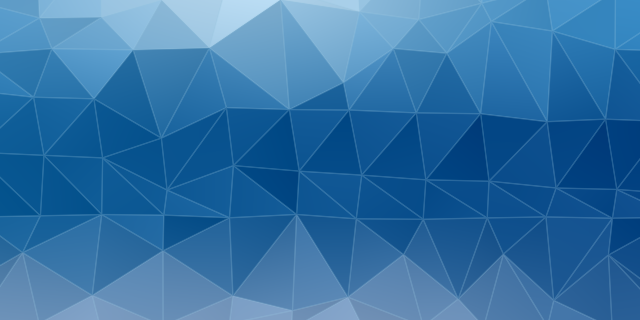
This background is drawn by a WebGL 1 fragment shader. Its source:

```glsl
precision highp float;
uniform vec2 u_resolution;

// Mesh layout, in canvas heights
const vec2 CELL = vec2(0.2, 0.172);
const float BASE_Y = -0.02;
const float JITTER = 0.12;

// Line and facet look
const float LINE_WIDTH = 0.0008;
const float LINE_ALPHA = 0.24;
const float FACET_CONTRAST = 0.055;
const float FACET_SLOPE = 0.28;

// Palette
const vec3 MID_BLUE = vec3(0.05, 0.36, 0.59);
const vec3 DEEP_BLUE = vec3(0.02, 0.27, 0.52);
const vec3 SKY_BLUE = vec3(0.14, 0.48, 0.72);
const vec3 PALE_GLOW = vec3(0.72, 0.84, 0.92);
const vec3 HAZE = vec3(0.55, 0.65, 0.78);
const vec3 LINE_COLOR = vec3(0.60, 0.78, 0.88);
const float GLOW_X = 0.75;

vec2 hash22(vec2 p) {
  vec3 q = fract(p.xyx * vec3(0.1031, 0.1030, 0.0973));
  q += dot(q, q.yzx + 33.33);
  return fract((q.xx + q.yz) * q.zy);
}

// One at the chosen column, zero at all others
float spot(float column, float target) {
  return 1.0 - min(abs(column - target), 1.0);
}

// Mesh vertex: each row slides and ripples in its own way
vec2 vertex(vec2 id) {
  float i = id.x;
  vec2 shift = vec2(0.58, 0.0);
  if (id.y == 1.0) {
    float zigzag = 1.0 - 2.0 * mod(i, 2.0);
    shift = vec2(0.62 * cos(0.35 * (i - 3.0)), 0.42 * zigzag - 0.07 - 1.05 * spot(i, 4.0));
  } else if (id.y == 3.0) {
    shift = vec2(-0.36, 0.2 - 0.076 * i - 0.5 * spot(i, 3.0));
  } else if (id.y == 4.0) {
    shift = vec2(0.5, 0.19 - 0.053 * i - 0.63 * spot(i, 2.0));
  } else if (id.y == 5.0) {
    float peaks = 0.9 * spot(i, 4.0) + 0.5 * spot(i, 8.0) + 0.37 * spot(i, 9.0);
    shift = vec2(0.42 * cos(0.6 * (i - 4.2)), peaks - 0.55 * spot(i, 5.0));
  } else if (id.y == 6.0) {
    shift.y = -0.1 - 0.35 * cos(1.2 * (i - 0.5));
  }
  shift += JITTER * (hash22(id + 17.0) - 0.5);
  return (id + shift) * CELL + vec2(0.0, BASE_Y);
}

// Broad colour field: pale top, deep middle, hazy bottom
vec3 backdrop(vec2 p) {
  vec3 color = mix(MID_BLUE, DEEP_BLUE, clamp(p.x * 0.5, 0.0, 1.0));
  color = mix(color, SKY_BLUE, smoothstep(0.55, 0.95, p.y));
  float dx = p.x - GLOW_X;
  color = mix(color, PALE_GLOW, smoothstep(0.6, 1.05, p.y) * exp(-1.6 * dx * dx));
  float haze = 1.0 - smoothstep(-0.05, 0.36, p.y);
  return mix(color, HAZE, haze * mix(0.9, 0.3, smoothstep(1.2, 2.0, p.x)));
}

float cross2(vec2 a, vec2 b) {
  return a.x * b.y - a.y * b.x;
}

float edgeDistance(vec2 p, vec2 a, vec2 b) {
  return cross2(b - a, p - a) / max(length(b - a), 0.0001);
}

// Adds one shaded facet and records the distance to its border
void addFacet(vec2 p, vec2 a, vec2 b, vec2 c, vec2 seed, float pixel,
              inout vec4 sum, inout float depth) {
  float side = sign(cross2(b - a, c - a));
  float d = min(side * edgeDistance(p, a, b),
                min(side * edgeDistance(p, b, c), side * edgeDistance(p, c, a)));
  float cover = smoothstep(-0.5 * pixel, 0.5 * pixel, d);
  vec2 center = (a + b + c) / 3.0;
  vec2 rnd = hash22(seed) - 0.5;
  float light = FACET_CONTRAST * (rnd.x + rnd.y) + FACET_SLOPE * dot(p - center, rnd);
  sum += cover * vec4(backdrop(mix(center, p, 0.3)) + light, 1.0);
  depth = max(depth, d);
}

void main() {
  vec2 p = gl_FragCoord.xy / u_resolution.y;
  float pixel = 1.0 / u_resolution.y;
  vec2 home = floor((p - vec2(0.0, BASE_Y)) / CELL);
  vec4 sum = vec4(0.0);
  float depth = 0.0;

  // Split each nearby quad along its shorter diagonal
  for (int y = -1; y <= 1; y++) {
    for (int x = -1; x <= 1; x++) {
      vec2 id = home + vec2(float(x), float(y));
      vec2 a = vertex(id);
      vec2 b = vertex(id + vec2(1.0, 0.0));
      vec2 c = vertex(id + vec2(1.0, 1.0));
      vec2 d = vertex(id + vec2(0.0, 1.0));
      bool rising = distance(a, c) < distance(b, d);
      addFacet(p, a, b, rising ? c : d, id + 40.0, pixel, sum, depth);
      addFacet(p, c, d, rising ? a : b, id + 71.5, pixel, sum, depth);
    }
  }

  // Fine mesh lines over the facets
  vec3 color = sum.a > 0.0 ? sum.rgb / sum.a : backdrop(p);
  float line = 1.0 - smoothstep(LINE_WIDTH, LINE_WIDTH + pixel, depth);
  gl_FragColor = vec4(mix(color, LINE_COLOR, LINE_ALPHA * line), 1.0);
}
```
